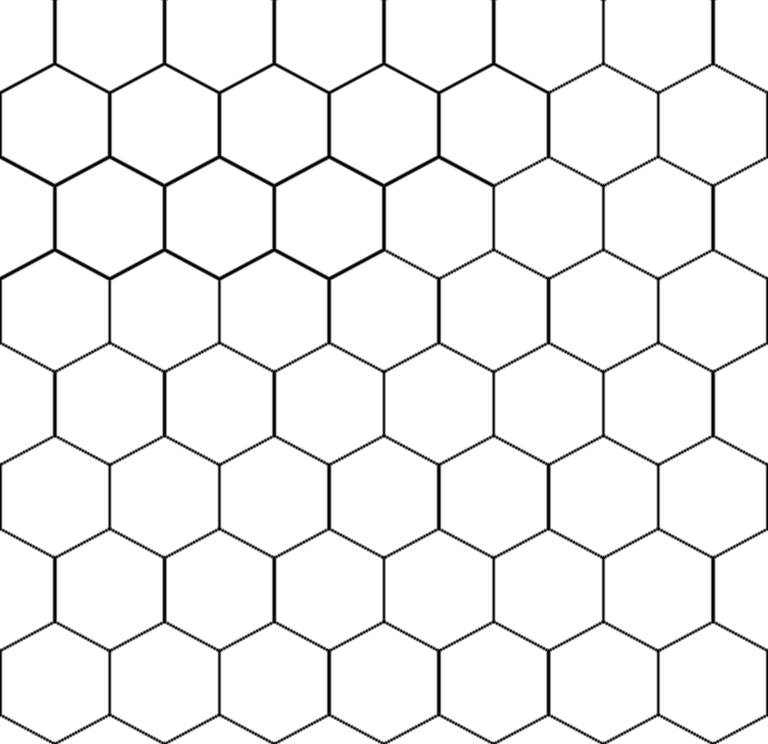
Give the GLSL for this pattern, as a WebGL 1 fragment shader.

```glsl
precision highp float;
// Black honeycomb outline on white, 7 cells by 8 rows, with uneven line weight.
uniform vec2 u_resolution;

const vec2 CELLS = vec2(7.0, 8.0);
const float ROW_HEIGHT = 0.85;  // in cell widths
const float UPRIGHT = 0.685;    // part of each row taken by the upright edge

// Distance to a segment in x, position along it (0 to 1) in y.
vec2 segment(vec2 p, vec2 a, vec2 b) {
  vec2 ab = b - a;
  float t = clamp(dot(p - a, ab) / dot(ab, ab), 0.0, 1.0);
  return vec2(length(p - a - ab * t), t);
}

float stroke(float dist, float halfWidth) {
  float soft = max(0.0123, 0.7 * CELLS.x / u_resolution.x);
  return 1.0 - smoothstep(halfWidth - soft, halfWidth + soft, dist);
}

// 1 inside the heavily inked patch, which narrows over the first three rows.
float heavyPatch(float column, float row) {
  return step(row, 2.5) * step(column, 5.1 - 0.75 * row);
}

// 1 for the groups of columns whose upright edges are thick.
float thickColumn(float column, float isEven) {
  float center = mix(4.0, 1.0, isEven);
  float away = abs(mod(column - center + 3.5, CELLS.x) - 3.5);
  return max(step(away, 1.75), step(column, 0.25));
}

// Ink of one row: an upright edge with two slanted edges below it.
float rowInk(vec2 p, float row) {
  float wrappedRow = mod(row + 0.01, CELLS.y) - 0.01;
  float isEven = step(mod(row + 0.01, 2.0), 0.5);
  float shift = 0.5 * isEven;
  float center = floor(p.x - shift + 0.5) + shift;
  float side = p.x < center ? -1.0 : 1.0;

  // Fold the cell left to right, so that one slant stands for both.
  vec2 q = vec2(abs(p.x - center), p.y - row * ROW_HEIGHT);
  vec2 fork = vec2(0.0, UPRIGHT * ROW_HEIGHT);

  float column = mod(center + 0.01, CELLS.x);
  float thick = max(thickColumn(column, isEven), heavyPatch(column, wrappedRow));
  float ink = stroke(segment(q, vec2(0.0), fork).x, mix(0.0112, 0.0165, thick));

  // Slants are rippled and a little grey outside the heavy patch.
  vec2 slant = segment(q, fork, vec2(0.5, ROW_HEIGHT));
  float slantColumn = mod(center + 0.25 * side, CELLS.x);
  float heavy = heavyPatch(slantColumn, wrappedRow);
  float ripple = sin(6.28318 * 20.0 * slant.y) * (1.0 - 0.8 * heavy);
  float width = 0.0118 + 0.0045 * heavy * min(wrappedRow + 0.4, 1.0) + 0.0015 * ripple;
  float tone = mix(0.88, 1.0, heavy) + 0.09 * ripple;
  ink = max(ink, stroke(slant.x, width) * min(tone, 1.0));

  // Small blots where the edges meet.
  return max(ink, stroke(min(length(q), length(q - fork)), 0.018));
}

void main() {
  vec2 uv = gl_FragCoord.xy / u_resolution;
  vec2 p = vec2(uv.x, 1.0 - uv.y) * CELLS * vec2(1.0, ROW_HEIGHT);
  float row = floor(p.y / ROW_HEIGHT);

  float ink = 0.0;
  for (int i = -1; i <= 1; i++) {
    ink = max(ink, rowInk(p, row + float(i)));
  }
  gl_FragColor = vec4(vec3(mix(1.0, 0.01, ink)), 1.0);
}
```
